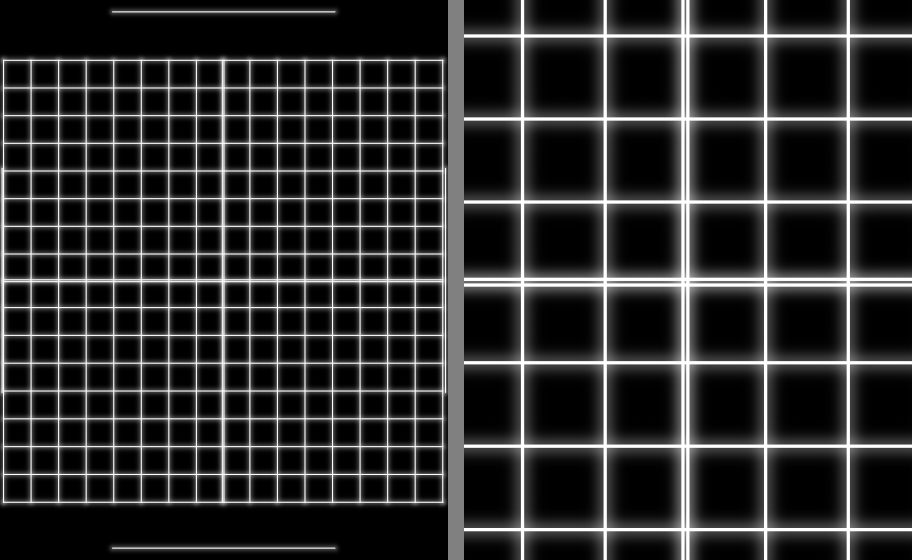
Left, the full canvas; right, a detail of the centre.
Write a WebGL 1 fragment shader that draws this pattern.

```glsl
precision highp float;
// Glowing white wire grid of 16 by 16 cells with doubled centre lines and a bar on each side.

uniform vec2 u_resolution;

// Brightness of a thin line along the second axis, from lo to hi, at offset d across it.
float glowLine(float d, float along, float lo, float hi) {
  float pixel = 1.0 / u_resolution.y;
  float beyond = max(max(lo - along, along - hi), 0.0);
  float dist = length(vec2(d, beyond));
  float halfWidth = 0.5 / 512.0;
  float core = clamp((halfWidth - dist) / pixel + 0.5, 0.0, 1.0);
  float falloff = dist / 0.0064;
  return mix(0.25 * exp(-falloff * falloff), 1.0, core);
}

// Offset to the nearest of nine evenly spaced lines between first and last.
float nearestLine(float x, float first, float last) {
  float cell = (last - first) / 8.0;
  float index = clamp(floor((x - first) / cell + 0.5), 0.0, 8.0);
  return x - first - index * cell;
}

// Screen blending: adds light without exceeding white.
float addLight(float base, float light) {
  return 1.0 - (1.0 - base) * (1.0 - light);
}

void main() {
  // Canvas height is one unit.
  vec2 p = gl_FragCoord.xy / u_resolution.y;
  p.x += 0.5 * (410.0 / 512.0 - u_resolution.x / u_resolution.y);

  vec2 gridMin = vec2(0.0067, 0.1031);
  vec2 gridMax = vec2(0.7910, 0.8923);
  float light = 0.0;

  // Two overlapping halves per axis make the double lines in the middle.
  float left = nearestLine(p.x, gridMin.x, 0.4003);
  float right = nearestLine(p.x, 0.3974, gridMax.x);
  float lower = nearestLine(p.y, gridMin.y, 0.5004);
  float upper = nearestLine(p.y, 0.4970, gridMax.y);
  light = addLight(light, glowLine(left, p.y, gridMin.y, gridMax.y));
  light = addLight(light, glowLine(right, p.y, gridMin.y, gridMax.y));
  light = addLight(light, glowLine(lower, p.x, gridMin.x, gridMax.x));
  light = addLight(light, glowLine(upper, p.x, gridMin.x, gridMax.x));

  // Half-length bars outside the grid, mirrored on both axes.
  float sideBar = abs(p.x - 0.4001) - 0.3959;
  float endBar = abs(p.y - 0.5) - 0.4788;
  light = addLight(light, glowLine(sideBar, p.y, 0.2995, 0.6992));
  light = addLight(light, glowLine(endBar, p.x, 0.2018, 0.5983));

  gl_FragColor = vec4(vec3(light), 1.0);
}
```
